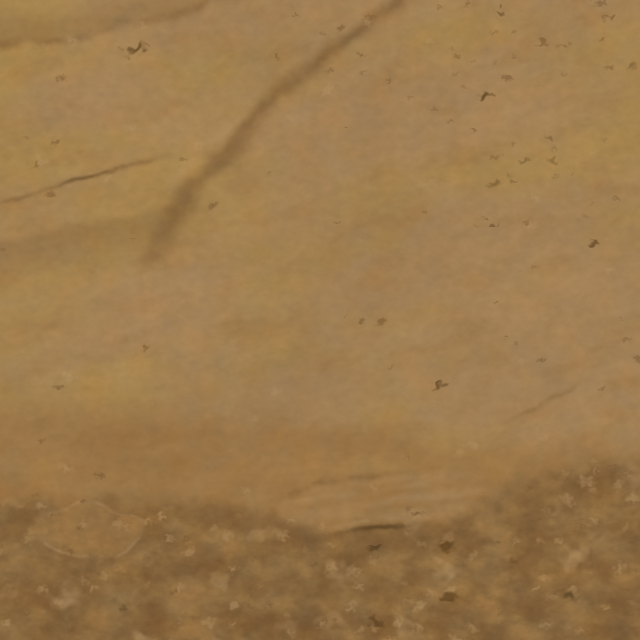
Write a WebGL 2 fragment shader that draws this texture.

```glsl
#version 300 es
precision highp float;

uniform vec2 u_resolution;
out vec4 fragColor;

// Palette
const vec3 TAN = vec3(0.635, 0.502, 0.338);
const vec3 OCHRE = vec3(0.643, 0.512, 0.303);
const vec3 RUST = vec3(0.595, 0.450, 0.272);
const vec3 BROWN = vec3(0.545, 0.420, 0.255);
const vec3 UMBER = vec3(0.475, 0.350, 0.210);
const vec3 PIT = vec3(0.350, 0.255, 0.130);
const vec3 PALE = vec3(0.690, 0.560, 0.390);

// Tuning
const float BED_SLOPE = 0.22;
const float WARP = 0.022;
const float GRAIN = 0.085;
const float MOTTLE = 0.080;
const float BROAD_SHADE = 0.10;

vec2 hash2(vec2 p) {
  vec3 q = fract(p.xyx * vec3(0.1031, 0.1030, 0.0973));
  q += dot(q, q.yzx + 33.33);
  return fract((q.xx + q.yz) * q.zy);
}

float gradientNoise(vec2 p) {
  vec2 i = floor(p), f = p - i;
  vec2 u = f * f * f * (f * (f * 6.0 - 15.0) + 10.0);
  vec2 e = vec2(1.0, 0.0);
  float a = dot(hash2(i) * 2.0 - 1.0, f);
  float b = dot(hash2(i + e) * 2.0 - 1.0, f - e);
  float c = dot(hash2(i + e.yx) * 2.0 - 1.0, f - e.yx);
  float d = dot(hash2(i + 1.0) * 2.0 - 1.0, f - 1.0);
  return mix(mix(a, b, u.x), mix(c, d, u.x), u.y);
}

float fbm(vec2 p) {
  float sum = 0.0, gain = 0.5;
  for (int i = 0; i < 4; i++) {
    sum += gain * gradientNoise(p);
    p = mat2(0.8, 0.6, -0.6, 0.8) * p * 2.03 + 17.3;
    gain *= 0.5;
  }
  return sum;
}

mat2 rotation(float a) {
  return mat2(cos(a), sin(a), -sin(a), cos(a));
}

// Soft ragged flecks on a jittered grid; density is the chance per cell.
float flecks(vec2 p, float cells, float density, float radius, float stretch) {
  vec2 g = p * cells, cell = floor(g);
  g += 0.4 * vec2(gradientNoise(g * 3.5), gradientNoise(g * 3.5 + 41.0));
  float cover = 0.0;
  for (int y = -1; y <= 1; y++)
    for (int x = -1; x <= 1; x++) {
      vec2 id = cell + vec2(x, y);
      vec2 spot = hash2(id + 7.0), kind = hash2(id + 91.0);
      vec2 d = rotation((kind.y - 0.6) * 1.4) * (g - id - spot);
      float size = radius * mix(0.4, 1.0, spot.x * spot.y + 0.2);
      float shape = 1.0 - smoothstep(0.2, 1.4, length(d * vec2(1.0, stretch)) / size);
      cover = max(cover, shape * step(kind.x, density) * mix(0.3, 1.0, spot.y));
    }
  return cover;
}

// Soft line of given half width, fading out at both ends of a span.
float stroke(float dist, float width, float along, float start, float end) {
  float fade = 0.04;
  return exp(-dist * dist / (width * width))
    * smoothstep(start - fade, start + fade, along)
    * (1.0 - smoothstep(end - fade, end + fade, along));
}

void main() {
  vec2 uv = gl_FragCoord.xy / u_resolution;
  vec2 p = uv + WARP * vec2(fbm(uv * 13.0), fbm(uv * 13.0 + 53.0));
  vec2 bed = vec2(p.x, p.y - BED_SLOPE * p.x);
  float broken = smoothstep(-0.3, 0.2, fbm(uv * 26.0 + 8.0));

  // Clouded sandstone ground
  float cloud = fbm(bed * vec2(2.5, 6.0) + 4.0);
  float streaks = fbm(bed * vec2(9.0, 24.0));
  vec3 col = mix(TAN, OCHRE, smoothstep(-0.12, 0.22, cloud + 0.16 * (0.4 - uv.x)));
  col = mix(col, RUST, 0.4 * smoothstep(0.0, 0.3, streaks));

  // Rusty layer above the base
  float rustTop = 0.38 - 0.06 * smoothstep(0.4, 0.75, p.x) + 0.06 * cloud;
  float rust = 1.0 - smoothstep(rustTop - 0.06, rustTop + 0.015, p.y);
  col = mix(col, RUST, rust * (0.9 + streaks));

  // Shaded beds at the left and upper left
  float shelf = 0.615 + 0.22 * p.x - 0.1 * p.x * p.x;
  float shade = smoothstep(shelf - 0.07, shelf - 0.01, p.y)
    * (1.0 - smoothstep(shelf, shelf + 0.018, p.y)) * (1.0 - smoothstep(0.2, 0.36, p.x));
  col = mix(col, BROWN, 0.55 * shade);
  float upper = p.y - 0.93 - 0.1 * p.x - 0.3 * p.x * p.x;
  col = mix(col, BROWN, 0.45 * smoothstep(-0.01, 0.015, upper) * (1.0 - smoothstep(0.02, 0.06, upper)));
  col = mix(col, UMBER, 0.45 * broken * stroke(upper, 0.009, p.x, -0.1, 0.4));

  // Curving vein and broken hairline cracks
  float t = p.y - 0.58;
  float vein = (p.x - 0.23 - 0.45 * t - 1.15 * t * t) * 0.72;
  float veinWidth = 0.014 + 0.014 * gradientNoise(p * 14.0);
  col = mix(col, UMBER, (0.4 + 0.3 * broken) * stroke(vein, veinWidth, p.y, 0.59, 1.1));
  col = mix(col, PALE, 0.3 * broken * stroke(vein + 0.024, 0.009, p.y, 0.68, 0.86));
  float crack = p.y - 0.682 - 0.36 * p.x + 0.35 * p.x * p.x;
  col = mix(col, PIT, 0.6 * broken * stroke(crack, 0.0032, p.x, 0.10, 0.18));
  col = mix(col, UMBER, 0.45 * broken * stroke(crack, 0.005, p.x, -0.1, 0.26));
  col = mix(col, BROWN, 0.7 * broken * stroke(p.y - 0.345 - 0.5 * (p.x - 0.8), 0.005, p.x, 0.8, 0.9));

  // Dark conglomerate base
  float hollow = (p.x - 0.53) / 0.13;
  float baseTop = 0.205 - 0.05 * exp(-hollow * hollow) + 0.06 * smoothstep(0.7, 0.95, p.x);
  float base = 1.0 - smoothstep(baseTop - 0.02, baseTop + 0.035, p.y + 0.04 * streaks);
  float rubble = fbm(p * vec2(15.0, 22.0));
  col = mix(col, mix(BROWN, UMBER, smoothstep(-0.2, 0.3, rubble)), base);
  col = mix(col, UMBER, 0.5 * broken * stroke(p.y - baseTop, 0.018, p.x, -0.1, 1.1));
  col = mix(col, RUST, base * 0.65 * smoothstep(0.02, 0.24, -rubble));

  // Layered lens and rimmed clast
  vec2 l = rotation(-0.1) * (p - vec2(0.605, 0.215)) / vec2(0.18, 0.046);
  float lens = length(l);
  float lamina = gradientNoise(vec2(p.x * 8.0, (p.y - 0.1 * p.x) * 80.0));
  col = mix(col, mix(RUST, TAN, 0.45 + lamina), 0.8 * (1.0 - smoothstep(0.75, 1.08, lens)));
  float rim = exp(-pow((lens - 1.02) / 0.11, 2.0));
  col = mix(col, UMBER, 0.6 * broken * rim * (1.0 - smoothstep(-0.3, 0.4, l.x)));
  float slit = p.y - 0.172 - 0.1 * (p.x - 0.58);
  col = mix(col, PIT, 0.8 * stroke(slit, 0.004, p.x, 0.55, 0.64));
  col = mix(col, PALE, 0.45 * broken * stroke(slit - 0.011, 0.004, p.x, 0.53, 0.66));
  float clast = length((p - vec2(0.14, 0.172)) / vec2(0.075, 0.043)) + 0.5 * gradientNoise(p * 14.0);
  col = mix(col, RUST, 0.6 * (1.0 - smoothstep(0.85, 1.08, clast)));
  col = mix(col, PALE, 0.4 * broken * exp(-pow((clast - 1.0) / 0.07, 2.0)));

  // Pale pebbles, mostly in the base, and clustered pits at the upper right
  col = mix(col, PALE, 0.55 * base * flecks(uv, 15.0, 0.25, 0.42, 1.4));
  col = mix(col, PALE, 0.5 * flecks(uv + 3.0, 36.0, 0.04 + 0.26 * base, 0.46, 1.6));
  float cluster = smoothstep(-0.1, 0.2, gradientNoise(uv * 6.0 + 2.0));
  float pitted = cluster * smoothstep(0.42, 0.6, uv.x) * smoothstep(0.42, 0.58, uv.y);
  col = mix(col, PIT, 0.8 * flecks(uv + 5.0, 27.0, 0.01 + 0.17 * pitted + 0.08 * base, 0.42, 2.2));
  col = mix(col, UMBER, 0.65 * flecks(uv + 9.0, 50.0, 0.02 + 0.18 * pitted + 0.16 * base, 0.5, 1.9));

  // Broad shading, mottling and fine grain
  col *= 1.0 + BROAD_SHADE * fbm(bed * vec2(3.0, 5.0) + 31.0);
  col *= 1.0 + MOTTLE * fbm(bed * vec2(18.0, 26.0)) + GRAIN * (1.0 + 0.8 * base) * fbm(uv * vec2(60.0, 80.0));
  col += vec3(0.022, -0.002, -0.022) * gradientNoise(uv * 24.0);
  fragColor = vec4(col, 1.0);
}
```
